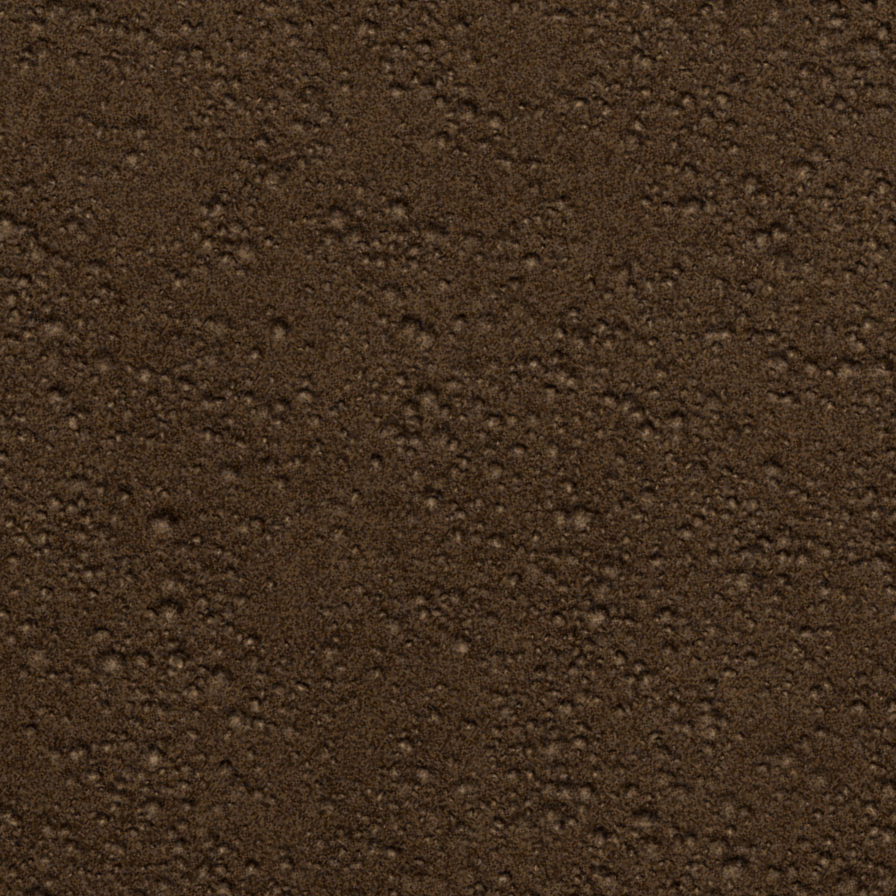
Write a WebGL 1 fragment shader that draws this texture.

```glsl
precision highp float;
// Draws a dark brown, grainy surface covered with clustered small pits lit from below.
uniform vec2 u_resolution;

const vec3 BASE_BROWN = vec3(0.256, 0.183, 0.118);
const vec3 SHADOW_BROWN = vec3(0.075, 0.040, 0.016);
const vec3 PALE_FLOOR = vec3(0.530, 0.435, 0.345);
const vec3 SPARK_GOLD = vec3(0.680, 0.570, 0.410);
const vec3 GRAIN_TINT = vec3(1.0, 0.88, 0.72);
const vec3 WARM_SHIFT = vec3(0.5, 0.1, -0.6);
const vec2 SHADOW_SIDE = vec2(0.26, 0.966);

float hash(vec2 p) {
  vec3 q = fract(vec3(p.xyx) * 0.1031);
  q += dot(q, q.yzx + 33.33);
  return fract((q.x + q.y) * q.z);
}

vec2 hash2(vec2 p) {
  return vec2(hash(p + 17.3), hash(p + 71.9));
}

float valueNoise(vec2 p) {
  vec2 cell = floor(p);
  vec2 f = fract(p);
  f = f * f * (3.0 - 2.0 * f);
  float low = mix(hash(cell), hash(cell + vec2(1.0, 0.0)), f.x);
  float high = mix(hash(cell + vec2(0.0, 1.0)), hash(cell + vec2(1.0, 1.0)), f.x);
  return mix(low, high, f.y);
}

vec2 rotate(vec2 p, float angle) {
  float c = cos(angle);
  float s = sin(angle);
  return vec2(c * p.x - s * p.y, s * p.x + c * p.y);
}

// Uneven density that gathers the pits into loose clusters.
float clusterDensity(vec2 uv) {
  float broad = valueNoise(uv * 7.0 + 3.7);
  float local = valueNoise(uv * 19.0 + 41.2);
  return 0.12 + 0.88 * smoothstep(0.22, 0.72, 0.4 * broad + 0.6 * local + 0.08 * uv.x);
}

// One pit in units of its radius: x is the shaded rim, y the lit floor, z its glint.
vec3 pitShade(vec2 d) {
  float r = length(d);
  float facing = dot(d, SHADOW_SIDE) / max(r, 0.001);
  float ring = (r - 0.85) / 0.36;
  float rim = exp(-ring * ring) * smoothstep(-0.3, 0.75, facing);
  vec2 toFloor = d + SHADOW_SIDE * 0.2;
  float bowl = exp(-dot(toFloor, toFloor) * 2.6);
  float glint = exp(-dot(toFloor, toFloor) * 13.0);
  return vec3(rim, bowl, glint);
}

// A jittered layer of pits, each with its own size, stretch and depth.
vec3 pitLayer(vec2 uv, float scale, float chance, float seed) {
  vec2 p = uv * scale;
  vec2 home = floor(p);
  vec3 shade = vec3(0.0);
  for (int y = -1; y <= 1; y++) {
    for (int x = -1; x <= 1; x++) {
      vec2 cell = home + vec2(float(x), float(y));
      vec2 key = cell + seed;
      vec2 center = cell + 0.1 + 0.8 * hash2(key);
      vec2 traits = hash2(key + 133.0);
      float present = step(hash(key + 211.0), chance * clusterDensity(center / scale));
      float radius = mix(0.25, 0.43, traits.x);
      vec2 stretch = vec2(mix(0.8, 1.2, traits.y), 1.0);
      float depth = mix(0.4, 1.0, hash(key + 307.0));
      vec3 pit = pitShade((p - center) * stretch / radius);
      pit.z *= hash(key + 419.0);
      shade = max(shade, present * depth * pit);
    }
  }
  return shade;
}

// Fine speckle of two grain sizes on turned lattices, centred on zero.
float grain(vec2 uv) {
  float fine = valueNoise(rotate(uv, 0.6) * 480.0 + 609.1) - 0.5;
  float coarse = valueNoise(rotate(uv, 1.1) * 270.0 + 457.4) - 0.5;
  return fine * 0.21 + coarse * 0.06;
}

void main() {
  vec2 uv = gl_FragCoord.xy / min(u_resolution.x, u_resolution.y);

  // Slight wobble keeps the pit outlines irregular.
  vec2 wobble = vec2(valueNoise(uv * 120.0), valueNoise(uv * 120.0 + 83.0)) - 0.5;
  vec2 q = uv + wobble * 0.005;

  // Large, medium and small pits.
  vec3 shade = pitLayer(q, 28.0, 0.30, 11.0);
  shade = max(shade, pitLayer(q, 46.0, 0.72, 401.0));
  shade = max(shade, 0.8 * pitLayer(q, 74.0, 0.72, 809.0));

  // Broad light falloff and soft surface mottling.
  float light = 0.045 * (0.4 * uv.x + 0.6 * uv.y - 0.5);
  light += 0.02 * (valueNoise(uv * 5.0 + 23.0) - 0.5);
  float mottle = 0.04 * (valueNoise(uv * 75.0 + 5.0) - 0.5);
  vec3 color = BASE_BROWN + GRAIN_TINT * (light + mottle);

  color = mix(color, PALE_FLOOR, 0.58 * shade.y);
  color = mix(color, SHADOW_BROWN, 0.95 * shade.x * (1.0 - 0.4 * shade.y));
  color = mix(color, SPARK_GOLD, 0.6 * shade.z);

  // Speckle is weaker in shadow and drifts between gold and grey.
  float speckle = grain(uv) * (1.0 - 0.5 * shade.x);
  float warmth = valueNoise(rotate(uv, 0.3) * 380.0 + 731.0) - 0.5;
  color += GRAIN_TINT * speckle + WARM_SHIFT * warmth * 0.07;
  gl_FragColor = vec4(clamp(color, 0.0, 1.0), 1.0);
}
```
